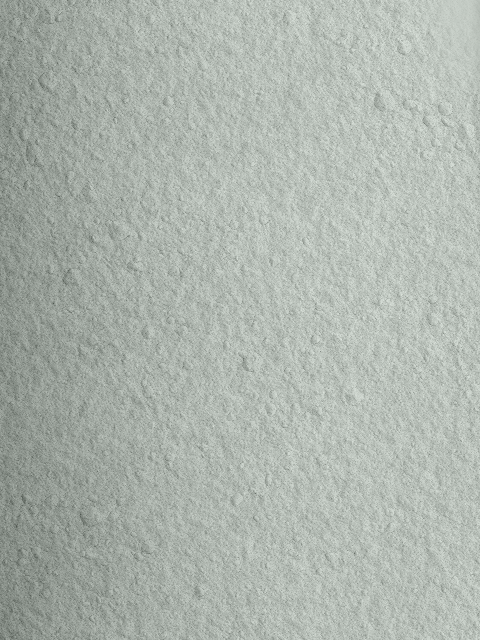
This texture is drawn by a Shadertoy shader. Its source:

```glsl
#define LIGHT_DIR vec2(0.94, 0.34)
#define RELIEF 0.095
#define CREVICE 0.17
#define SAMPLE_STEP 0.0017
#define GRAIN_FREQ 62.0
#define GRAIN_HEIGHT 0.0066
#define SHADE_LEFT 0.560
#define SHADE_RIGHT 0.727
#define MOTTLE 0.05
#define TINT vec3(0.0, 0.030, 0.002)

float hash(vec2 p) {
    vec3 q = fract(vec3(p.xyx) * 0.1031);
    q += dot(q, q.yzx + 33.33);
    return fract((q.x + q.y) * q.z);
}

float noise(vec2 p) {
    vec2 i = floor(p), f = fract(p);
    f = f * f * (3.0 - 2.0 * f);
    return mix(mix(hash(i), hash(i + vec2(1, 0)), f.x),
               mix(hash(i + vec2(0, 1)), hash(i + vec2(1, 1)), f.x), f.y);
}

// Fine powder: octaves of noise, each turned against the last
float powder(vec2 p) {
    float sum = 0.0, amp = GRAIN_HEIGHT;
    p = mat2(0.9, 0.44, -0.44, 0.9) * p * GRAIN_FREQ;
    for (int i = 0; i < 4; i++) {
        sum += amp * noise(p);
        p = mat2(1.6, 1.2, -1.2, 1.6) * p + 17.3;
        amp *= 0.58;
    }
    return sum;
}

// Lumps gather in clumps, mostly on the left and along the right edge
float clumping(vec2 p) {
    float across = 1.0 - 0.6 * smoothstep(0.2, 0.5, p.x)
                 + 0.3 * smoothstep(0.65, 0.9, p.x);
    return across * smoothstep(0.15, 0.85, noise(p * 5.0 + 9.0));
}

// Scattered domes, one candidate per cell, most of them small
float lumps(vec2 p, float freq, float share, float clumped, float seed) {
    vec2 q = p * freq, cell = floor(q);
    float top = 0.0;
    for (int y = -1; y <= 1; y++) {
        for (int x = -1; x <= 1; x++) {
            vec2 id = cell + vec2(x, y);
            vec2 key = id + seed;
            vec2 centre = id + 0.1 + 0.8 * vec2(hash(key), hash(key + 41.7));
            float size = hash(key + 83.1);
            float radius = mix(0.2, 0.5, size * size);
            vec2 d = (q - centre) / radius;
            float dome = max(1.0 - dot(d, d), 0.0) * radius;
            float chance = share * mix(1.0, clumping(id / freq), clumped);
            top = max(top, dome * step(hash(key + 127.9), chance));
        }
    }
    return top / freq;
}

float height(vec2 p) {
    vec2 warp = vec2(noise(p * 60.0), noise(p * 60.0 + 31.0)) - 0.5;
    vec2 w = p + 0.008 * warp;
    float h = powder(p);
    h += 0.65 * lumps(w, 22.0, 0.24, 1.0, 11.0);
    h += 0.60 * lumps(w, 46.0, 0.45, 1.0, 57.0);
    h += 0.45 * lumps(w, 80.0, 0.40, 0.4, 93.0);
    h += 0.32 * lumps(p, 140.0, 0.70, 0.0, 29.0);
    return h;
}

// Broad illumination: dim left edge, even and bright from the middle on
float illumination(vec2 uv) {
    float shade = mix(SHADE_LEFT, SHADE_RIGHT, 1.0 - pow(1.0 - uv.x, 2.8));
    shade += 0.02 * smoothstep(0.0, 0.25, uv.x) * smoothstep(0.1, 0.8, uv.y);
    shade -= 0.04 * (1.0 - smoothstep(0.0, 0.65, length(uv * vec2(1.0, 0.8))));
    shade -= 0.05 * smoothstep(0.98, 1.0, uv.x) * smoothstep(0.5, 0.9, uv.y);
    return shade + 0.02 * (noise(uv * 6.0) - 0.5);
}

void mainImage(out vec4 fragColor, in vec2 fragCoord) {
    vec2 uv = fragCoord / iResolution.xy;
    vec2 p = fragCoord / iResolution.x;

    // Slope and hollowness from the height and its four neighbours
    vec2 e = vec2(SAMPLE_STEP, 0.0);
    float right = height(p + e.xy), left = height(p - e.xy);
    float above = height(p + e.yx), below = height(p - e.yx);
    vec2 gradient = vec2(right - left, above - below) / (2.0 * SAMPLE_STEP);
    float slope = clamp(dot(gradient, normalize(LIGHT_DIR)), -0.5, 1.3);
    float hollow = (0.25 * (right + left + above + below) - height(p)) / SAMPLE_STEP;
    hollow = 1.3 * max(hollow, 0.0) + 0.6 * min(hollow, 0.0);

    // Smooth patch in the upper right corner
    float corner = 1.0 - smoothstep(0.03, 0.18, length((uv - 1.0) * vec2(1.0, 0.8)));
    float relief = RELIEF * slope + CREVICE * hollow;
    relief -= MOTTLE * (0.6 * noise(p * 38.0 + 5.0) + 0.4 * noise(p * 83.0) - 0.5);
    float tone = illumination(uv) - relief * (1.0 - 0.75 * corner) + 0.025 * corner;

    fragColor = vec4(clamp(vec3(tone) + TINT, 0.0, 1.0), 1.0);
}
```
